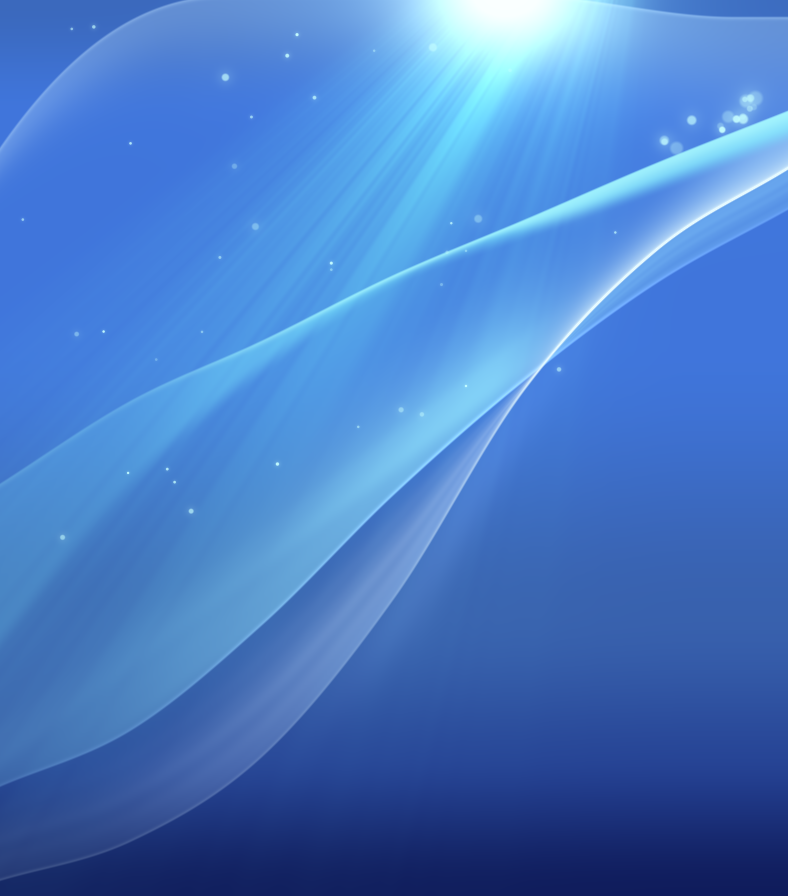
A WebGL 2 fragment shader for this background:

```glsl
#version 300 es
precision highp float;
// Blue underwater light: slanting rays, translucent ribbons and drifting sparkles.

uniform vec2 u_resolution;
out vec4 outColor;

float hash(float n) {
    return fract(sin(n * 127.1) * 43758.5453);
}

float noise(float x) {
    float i = floor(x), f = x - i;
    return mix(hash(i), hash(i + 1.0), f * f * (3.0 - 2.0 * f));
}

// Smooth height curve through seven evenly spaced heights
float curve(float x, float h[7]) {
    float u = clamp(x / 0.88, 0.0, 0.9999) * 6.0;
    int i = int(u);
    float t = u - float(i);
    float b = h[i], c = h[i + 1];
    float a = i > 0 ? h[i - 1] : 2.0 * b - c;
    float d = i < 5 ? h[i + 2] : 2.0 * c - b;
    return b + 0.5 * t * (c - a + t * (2.0 * a - 5.0 * b + 4.0 * c - d + t * (3.0 * (b - c) + d - a)));
}

// Turns a height difference into a distance across the curve
float across(float d) {
    return d / max(length(vec2(dFdx(d), dFdy(d))) * u_resolution.y, 1e-4);
}

float inside(float d) {
    return smoothstep(-0.0015, 0.0015, d);
}

float line(float d, float width) {
    return exp(-d * d / (width * width));
}

vec3 water(float y) {
    vec3 c = mix(vec3(0.06, 0.11, 0.36), vec3(0.14, 0.25, 0.57), smoothstep(0.0, 0.16, y));
    c = mix(c, vec3(0.22, 0.38, 0.68), smoothstep(0.1, 0.32, y));
    c = mix(c, vec3(0.25, 0.46, 0.86), smoothstep(0.3, 0.62, y));
    return mix(c, vec3(0.23, 0.41, 0.74), smoothstep(0.87, 1.0, y));
}

// Rays fanning out from a point above the canvas
float rays(vec2 p) {
    float s = (0.738 - p.x) / (1.217 - p.y);
    float fan = smoothstep(-0.05, 0.4, s) * (1.0 - smoothstep(0.8, 1.38, s));
    float core = line(s - 0.68, 0.17);
    float streaks = 0.5 * noise(s * 13.0) + 0.3 * noise(s * 34.0 + 7.0) + 0.2 * noise(s * 80.0);
    return (0.6 * fan * (0.2 + streaks) + core * (0.35 + 0.6 * streaks)) * exp(-2.9 * (1.0 - p.y));
}

void main() {
    vec2 p = gl_FragCoord.xy / u_resolution * vec2(0.88, 1.0);
    float x = p.x, y = p.y;
    vec3 col = water(y);
    col = mix(col, vec3(0.46, 0.96, 1.0), min(rays(p), 0.95));

    // Veil along the top
    float crest = 1.005 - 0.17 * pow(max(1.0 - x / 0.26, 0.0), 2.2) - 0.024 * smoothstep(0.58, 0.82, x);
    float dTop = across(crest - y);
    float depth = min(0.018 + 0.25 * x, 0.075) + 0.035 * smoothstep(0.6, 0.88, x);
    float veil = inside(dTop) * (0.36 * line(dTop, depth) + 0.25 * line(dTop, 0.003));
    col = mix(col, vec3(0.66, 0.81, 0.97), veil);

    // Glow where the rays enter
    vec2 g = (p - vec2(0.565, 1.01)) / vec2(0.1, 0.075);
    col = mix(col, vec3(0.9, 1.0, 1.0), min(1.15 * exp(-dot(g, g)), 1.0));
    col += vec3(0.08, 0.16, 0.14) * exp(-0.25 * dot(g, g));

    // Ribbon edges
    float upperTop = curve(x, float[7](0.460, 0.553, 0.620, 0.693, 0.755, 0.818, 0.876));
    float upperLow = curve(x, float[7](0.271, 0.451, 0.581, 0.680, 0.734, 0.785, 0.841));
    float broadLow = curve(x, float[7](0.122, 0.185, 0.303, 0.448, 0.576, 0.684, 0.766));
    float twistLow = curve(x, float[7](0.017, 0.061, 0.156, 0.332, 0.566, 0.720, 0.811));
    float dUpper = across(upperTop - y), dUnder = across(y - upperLow);
    float dBroad = across(y - broadLow), dTwist = across(y - twistLow);
    float right = smoothstep(0.54, 0.66, x);

    // Broad ribbon, soft on its upper side
    float beam = line(x - 0.56, 0.29);
    float body = inside(dBroad) * line(dBroad - 0.025, 0.085 - 0.03 * beam) * (1.0 - 0.75 * right);
    float silk = 0.85 + 0.3 * noise((y - 0.75 * x) * 45.0);
    col = mix(col, vec3(0.58, 0.91, 1.0), body * silk * (0.2 + 0.56 * beam));
    col += 0.13 * inside(dBroad) * line(dBroad, 0.003) * (0.4 + beam);

    // Twisted ribbon: grey fold on the left, fanned strands on the right
    float fold = inside(dTwist) * inside(-dBroad);
    float t = clamp((y - twistLow) / max(broadLow - twistLow, 0.004), 0.0, 1.0);
    float sheen = (1.0 - smoothstep(0.35, 1.0, t)) * (0.75 + 0.5 * noise(t * 9.0));
    col = mix(col, vec3(0.64, 0.76, 0.93), fold * sheen * (0.13 + 0.4 * smoothstep(0.05, 0.5, x)));
    float strands = inside(-dTwist) * inside(dBroad);
    float v = clamp((twistLow - y) / max(twistLow - broadLow, 0.004), 0.0, 1.0);
    col = mix(col, vec3(0.55, 0.82, 1.0), strands * (0.65 - 0.4 * v) * (0.6 + 0.5 * noise(v * 8.0)));
    col += 0.05 * line(dTwist + 0.015, 0.025) * line(x - 0.5, 0.12);

    // Pale sheet between the upper and twisted ribbons
    float sheet = inside(dUpper) * inside(dTwist) * smoothstep(-0.01, 0.1, x - 0.64 - 0.7 * (y - 0.65));
    col = mix(col, vec3(0.62, 0.83, 1.0), 0.5 * sheet);
    float rim = inside(dTwist) * (0.75 * exp(-max(dTwist, 0.0) / 0.016) * right + line(dTwist, 0.0025) * (0.14 + 0.6 * smoothstep(0.4, 0.6, x)));
    col = mix(col, vec3(0.9, 0.98, 1.0), min(rim, 1.0));

    // Upper ribbon
    float strip = inside(dUpper) * smoothstep(-0.003, 0.018, dUnder);
    float shine = smoothstep(0.1, 0.48, x);
    col = mix(col, vec3(0.48, 0.91, 1.0), strip * (0.18 + 0.52 * shine));
    col = mix(col, vec3(0.7, 1.0, 1.0), inside(dUpper) * line(dUpper, 0.004 + 0.012 * right) * (0.15 + 0.55 * shine));

    // Small sparkles in the rays, then larger ones along the right ribbon
    for (int i = 0; i < 54; i++) {
        float n = float(i) + 1.0, a = hash(n), b = hash(n + 71.3), c = hash(n + 163.7);
        bool big = i >= 38;
        vec2 center = big ? vec2(0.72 + 0.16 * a, 0.816 + 0.065 * a + 0.035 * b)
                          : vec2(0.02 + 0.7 * a, 0.97 - 0.5 * b * (1.2 - 0.4 * a));
        float radius = big ? 0.003 + 0.009 * c * c : 0.001 + 0.004 * c * c * c;
        float r = length(p - center);
        float dot_ = 1.0 - smoothstep(radius * 0.6, radius + 0.001, r);
        float halo = 0.3 * exp(-r * r / (5.0 * radius * radius));
        col = mix(col, vec3(0.78, 1.0, 1.0), (dot_ * 0.8 + halo * 0.6) * (0.3 + 0.7 * hash(n + 9.1)));
    }

    outColor = vec4(clamp(col, 0.0, 1.0), 1.0);
}
```
